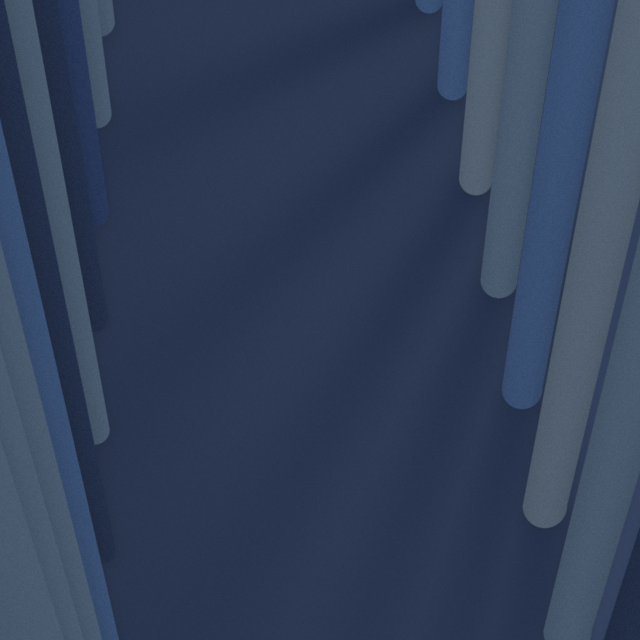
A Shadertoy shader for this background:

```glsl
// Two receding rows of round slate and navy pillars above a blue floor with soft fanned shadows.

// Floor colours and light
const vec3 FLOOR_SHADE = vec3(0.145, 0.192, 0.293);
const vec3 FLOOR_LIT   = vec3(0.182, 0.228, 0.328);
const vec3 FLOOR_EDGE  = vec3(0.215, 0.270, 0.385);
const vec2 LIGHT_POS   = vec2(1.005, 1.154);
const float SHADOW_FADE = 0.75;

// Pillar colours: navy, deep blue, blue, slate, pale
const vec3 PAINT[5] = vec3[5](
    vec3(0.135, 0.182, 0.278), vec3(0.155, 0.215, 0.345),
    vec3(0.220, 0.305, 0.440), vec3(0.280, 0.345, 0.425),
    vec3(0.315, 0.370, 0.435));
const int RIGHT_COUNT = 8;
const int LEFT_COUNT = 10;
const int RIGHT_PAINT[8] = int[8](2, 2, 4, 3, 2, 4, 3, 0);
const int LEFT_PAINT[10] = int[10](3, 3, 1, 0, 3, 0, 2, 3, 3, 3);

// Points where the pillar sides converge, below the canvas
const vec2 RIGHT_VANISH = vec2(0.540, -1.253);
const vec2 LEFT_VANISH  = vec2(0.405, -0.961);
const float LEFT_RADIUS = 0.0234;
const float GRAIN = 0.022;
const float GRAIN_CELLS = 512.0;

float hash(vec2 cell) {
    vec3 q = fract(vec3(cell.xyx) * 0.1031);
    q += dot(q, q.yzx + 33.33);
    return fract((q.x + q.y) * q.z);
}

// Foot centre (xy) and radius (z) of the i-th pillar, far to near
vec3 rightFoot(float i) {
    float radius = 0.0221 + 0.00208 * i + 0.00009 * i * i;
    float bottom = 0.979 - 0.1296 * i - 0.00625 * i * i;
    return vec3(0.6706 + 0.0368 * i - 0.00013 * i * i, bottom + radius, radius);
}

vec3 leftFoot(float i) {
    float y = 0.9427 - 0.138 * i - 0.00534 * i * i + LEFT_RADIUS;
    float slope = 0.117 + 0.011 * i + 0.00125 * i * i;
    float edge = LEFT_VANISH.x - slope * (y - LEFT_VANISH.y);
    return vec3(edge - LEFT_RADIUS, y, LEFT_RADIUS);
}

// Signed distance (x) and position across the pillar from -1 to 1 (y)
vec2 pillar(vec2 p, vec3 foot, vec2 vanish) {
    float spread = max((p.y - vanish.y) / (foot.y - vanish.y), 1.0);
    float across = p.y > foot.y
        ? vanish.x + (p.x - vanish.x) / spread - foot.x
        : p.x - foot.x;
    float dist = p.y > foot.y
        ? (abs(across) - foot.z) * spread
        : length(p - foot.xy) - foot.z;
    return vec2(dist, clamp(across / foot.z, -1.0, 1.0));
}

// Soft shadow thrown from a foot, away from the light
float footShadow(vec2 p, vec3 foot) {
    vec2 ray = foot.xy - LIGHT_POS;
    float reach = length(ray);
    vec2 dir = ray / reach;
    vec2 q = p - LIGHT_POS;
    float along = dot(q, dir) - reach;
    float side = q.x * dir.y - q.y * dir.x;
    float width = foot.z * 1.25 * (1.0 + max(along, 0.0) / reach);
    return exp(-side * side / (width * width))
         * smoothstep(-0.03, 0.03, along) * exp(-max(along, 0.0) / SHADOW_FADE);
}

void mainImage(out vec4 fragColor, in vec2 fragCoord) {
    vec2 p = fragCoord / iResolution.xy;
    float pixel = 1.0 / min(iResolution.x, iResolution.y);

    // Floor with fanned shadows
    float shade = 0.0;
    for (int i = 0; i < RIGHT_COUNT; i++)
        shade = max(shade, footShadow(p, rightFoot(float(i))));
    float lit = mix(0.55, 1.0, smoothstep(0.15, 0.65, p.x + 0.25 * p.y));
    vec3 color = mix(FLOOR_SHADE, FLOOR_LIT, lit * (1.0 - 0.95 * shade));
    color = mix(color, FLOOR_EDGE, smoothstep(0.88, 0.94, p.x));
    float grain = GRAIN * 0.5;

    // Right row
    for (int i = 0; i < RIGHT_COUNT; i++) {
        vec2 shape = pillar(p, rightFoot(float(i)), RIGHT_VANISH);
        vec3 paint = PAINT[RIGHT_PAINT[i]];
        paint *= 1.02 - 0.07 * shape.y * shape.y + 0.05 * (p.y - 0.5);
        float cover = smoothstep(pixel, -pixel, shape.x);
        color *= 1.0 - 0.06 * exp(-max(shape.x, 0.0) / 0.012);
        color = mix(color, paint, cover);
        grain = mix(grain, GRAIN, cover);
    }

    // Left row
    for (int i = 0; i < LEFT_COUNT; i++) {
        vec2 shape = pillar(p, leftFoot(float(i)), LEFT_VANISH);
        vec3 paint = PAINT[LEFT_PAINT[i]];
        paint *= 0.98 + 0.05 * shape.y;
        float cover = smoothstep(pixel, -pixel, shape.x);
        color *= 1.0 - 0.06 * exp(-max(shape.x, 0.0) / 0.012);
        color = mix(color, paint, cover);
        grain = mix(grain, GRAIN, cover);
    }

    // Fine grain
    color += grain * (hash(floor(p * GRAIN_CELLS)) - 0.5);
    fragColor = vec4(color, 1.0);
}
```
